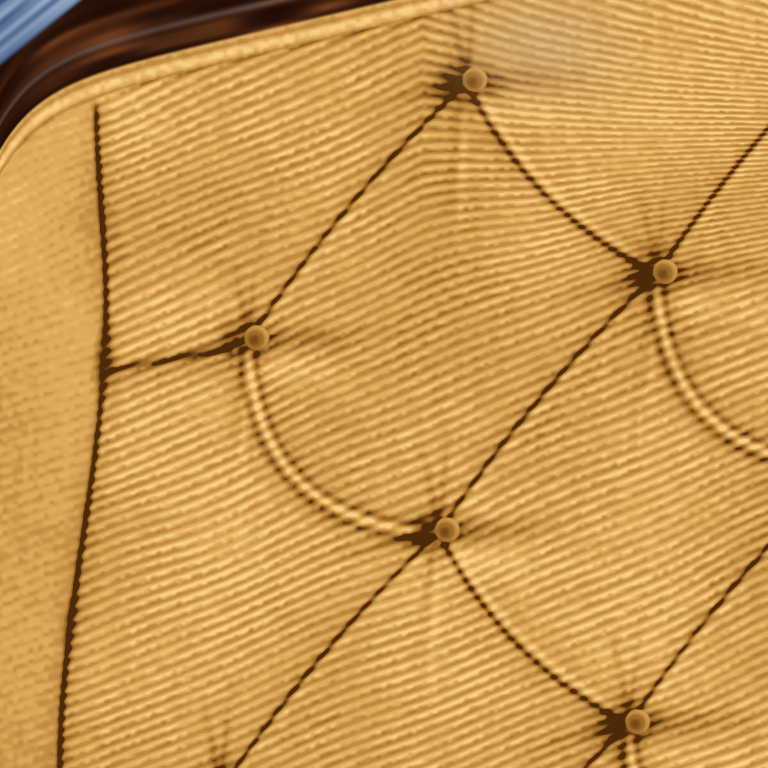
Write a three.js fragment shader that draws this texture.

```glsl
#define RIB_COUNT 67.0
#define RIB_SLOPE 0.42
#define RIB_DEPTH 0.19
#define BASE_TONE 0.70
#define FIRST_BUTTON vec2(0.323, 0.557)
#define STEP_DOWN vec2(0.248, -0.250)
#define STEP_UP vec2(0.284, 0.336)
#define BUTTON_RADIUS 0.017
#define DEEP_SAG 0.082
#define SHALLOW_SAG 0.030
#define SEAM_WIDTH 0.0036

varying vec2 vUv;

const vec3 UMBER = vec3(0.30, 0.16, 0.03);
const vec3 BROWN = vec3(0.62, 0.42, 0.16);
const vec3 TAN = vec3(0.76, 0.55, 0.26);
const vec3 GOLD = vec3(0.87, 0.67, 0.36);
const vec3 CREAM = vec3(0.98, 0.81, 0.52);
const vec3 STEEL = vec3(0.61, 0.65, 0.71);

float hash(vec2 p) {
  return fract(sin(dot(p, vec2(127.1, 311.7))) * 43758.5453);
}

float noise(vec2 p) {
  vec2 i = floor(p), f = fract(p);
  f = f * f * (3.0 - 2.0 * f);
  return mix(mix(hash(i), hash(i + vec2(1, 0)), f.x),
             mix(hash(i + vec2(0, 1)), hash(i + vec2(1, 1)), f.x), f.y);
}

float bell(float d, float w) {
  return exp(-d * d / (w * w));
}

vec3 cloth(float t) {
  vec3 c = mix(UMBER, BROWN, smoothstep(0.0, 0.3, t));
  c = mix(c, TAN, smoothstep(0.3, 0.52, t));
  c = mix(c, GOLD, smoothstep(0.52, 0.75, t));
  return mix(c, CREAM, smoothstep(0.75, 1.0, t));
}

// x: signed distance to a sagging seam, y: mask along its length
vec2 seam(vec2 p, vec2 span, float sag) {
  float len = length(span);
  vec2 dir = span / len;
  float t = dot(p, dir) / len;
  float slope = 4.0 * sag * (1.0 - 2.0 * t) / len;
  float d = dot(p, vec2(dir.y, -dir.x)) - 4.0 * sag * t * (1.0 - t);
  float mask = smoothstep(0.0, 0.06, t) * (1.0 - smoothstep(0.94, 1.0, t));
  return vec2(d / sqrt(1.0 + slope * slope), mask);
}

// Tapered crease leaving a button
float fold(vec2 p, vec2 dir, float len, float w) {
  dir = normalize(dir);
  float along = dot(p, dir);
  float across = dot(p, vec2(-dir.y, dir.x));
  return bell(across, w) * smoothstep(0.0, 0.02, along) * (1.0 - smoothstep(0.02, len, along));
}

// Seams, creases and buttons of the tufted panel
float tuft(vec2 p, float tone) {
  for (int i = 0; i < 3; i++) {
    for (int j = -1; j < 2; j++) {
      vec2 id = vec2(float(i), float(j));
      vec2 start = FIRST_BUTTON + id.x * STEP_DOWN + id.y * STEP_UP;
      if (start.x < 0.2) continue;
      vec2 q = p - start;
      float deep = 1.0 - mod(id.x + id.y + 2.0, 2.0);
      float vary = 0.7 + 0.5 * hash(id + 3.0);

      vec2 s = seam(q, STEP_DOWN, mix(SHALLOW_SAG, DEEP_SAG, deep));
      float ridge = 0.32 * bell(s.x, 0.005) - 0.33 * bell(s.x - 0.011, 0.006) - 0.27 * bell(s.x + 0.010, 0.005);
      float groove = 0.20 * bell(s.x + 0.010, 0.006) - 0.55 * bell(s.x, SEAM_WIDTH * 1.3);
      tone += s.y * (mix(groove, ridge, deep) - 0.10 * bell(s.x, 0.03));
      if (start.y < 0.8) {
        s = seam(q, STEP_UP, -0.012);
        tone += s.y * (0.12 * bell(s.x - 0.009, 0.007) - 0.62 * bell(s.x, SEAM_WIDTH) - 0.08 * bell(s.x, 0.02));
      }

      tone -= 0.36 * vary * fold(q, vec2(1.0, 0.04), 0.21, 0.015);
      tone += 0.16 * fold(q + vec2(0.0, 0.035), vec2(1.0, -0.1), 0.20, 0.018);
      tone -= 0.32 * vary * fold(q, vec2(-1.0, -0.24), 0.18, 0.008);
      tone -= 0.26 * vary * fold(q, vec2(-0.18, 1.0), 0.15, 0.006);
      tone -= 0.24 * vary * fold(q, vec2(0.10, 1.0), 0.17, 0.005);
      tone += 0.25 * fold(q, vec2(-0.05, -1.0), 0.24, 0.007);
      tone -= 0.22 * vary * fold(q, vec2(-0.13, -1.0), 0.22, 0.010);

      tone -= 0.75 * bell(length((q + vec2(0.006, 0.0)) * vec2(0.85, 1.0)), 0.026);
      vec2 cap = q - vec2(0.011, 0.003);
      float r = length(cap) / BUTTON_RADIUS;
      float face = 0.28 + 9.0 * (cap.x + cap.y) + 0.2 * bell(r - 0.82, 0.2) - 0.12 * bell(r, 0.4);
      tone = mix(tone, face, 1.0 - smoothstep(0.85, 1.1, r));
    }
  }
  return tone;
}

void main() {
  vec2 p = vUv;
  float cloud = noise(p * 7.0) - 0.5;
  float grain = noise(p * 150.0) - 0.5;

  // Ribbed weave, bending over the upper right cushions
  float bend = 0.7 * smoothstep(0.6, 1.0, p.y) * max(p.x - 0.55, 0.0);
  float phase = p.y - RIB_SLOPE * p.x + bend + 0.018 * cloud + 0.0025 * grain;
  float rib = sin(6.28318 * RIB_COUNT * phase) * (0.65 + 0.7 * noise(p * 28.0));
  float base = BASE_TONE + 0.20 * cloud + 0.16 * grain;

  // Tufted panel and plain side border
  float edgeX = 0.078 + 0.06 * smoothstep(0.0, 0.6, p.y) - 0.013 * smoothstep(0.6, 0.87, p.y);
  float side = p.x - edgeX;
  float panel = tuft(p, base + RIB_DEPTH * rib);
  vec2 tuck = seam(p - vec2(0.137, 0.517), vec2(0.17, 0.03), 0.0);
  panel -= tuck.y * (0.5 * bell(tuck.x, 0.005) + 0.15 * bell(tuck.x - 0.01, 0.02));
  float tone = mix(base + 0.05 * rib + 0.02, panel, smoothstep(-0.003, 0.003, side));
  float knot = bell(p.y - 0.53, 0.035) + 0.5 * bell(p.y - 0.19, 0.03);
  float sideMask = 1.0 - smoothstep(0.85, 0.875, p.y);
  tone -= sideMask * (0.72 * bell(side, 0.0045 + 0.006 * knot) + 0.13 * bell(side, 0.022));

  // Piping below the frame
  float frame = p.y - (0.88 + 0.235 * p.x - 0.075 * exp(-p.x / 0.05));
  float piping = smoothstep(-0.032, -0.028, frame);
  tone = mix(tone, 0.72 + 0.22 * bell(frame + 0.018, 0.008) + 0.2 * grain, piping);
  tone -= 0.28 * bell(frame + 0.030, 0.004) + 0.25 * bell(frame + 0.009, 0.004);

  vec3 color = cloth(clamp(tone, 0.0, 1.0));
  float sheen = bell(length((p - vec2(0.70, 0.94)) * vec2(1.0, 1.5)), 0.10);
  color = mix(color, vec3(0.76, 0.64, 0.50), 0.45 * sheen);

  // Carved wood frame and cool corner
  float carve = noise(vec2(frame * 90.0, p.x * 14.0));
  vec3 wood = mix(vec3(0.13, 0.05, 0.02), vec3(0.46, 0.25, 0.12), carve * carve);
  wood += 0.18 * bell(frame - 0.035, 0.005);
  color = mix(color, wood, smoothstep(-0.003, 0.003, frame));
  float corner = p.y - 0.915 - 0.8 * p.x;
  float streak = noise(vec2(corner * 110.0, p.x * 8.0));
  vec3 cool = mix(vec3(0.22, 0.32, 0.48), STEEL * 1.35, streak);
  color = mix(color, cool, smoothstep(-0.004, 0.004, corner));

  gl_FragColor = vec4(color, 1.0);
}
```
